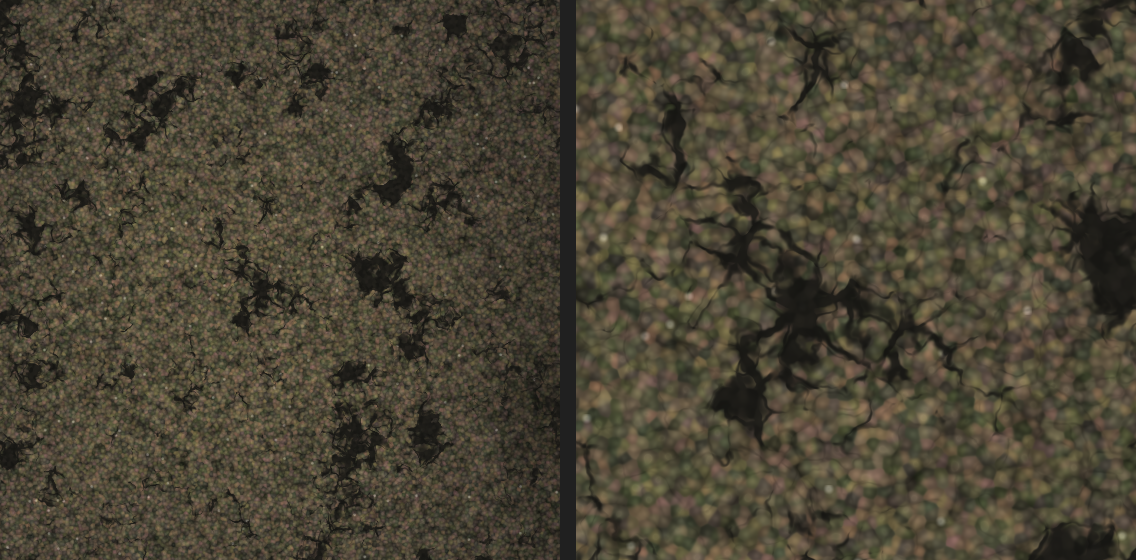
Left, the full canvas; right, a detail of the centre.
This texture is drawn by a Shadertoy shader. Its source:

```glsl
#define GRAINS 170.0        // sand grains across the canvas
#define CLUMPS 30.0         // crumbs across the canvas
#define PIT_SCALE 21.0      // frequency of the dark pits
#define PIT_LEVEL 0.61      // higher means fewer pits
#define GRAIN_CONTRAST 0.58
#define GRAIN_TINT 0.20
#define WARP 0.030
#define EARTH vec3(0.292, 0.266, 0.220)
#define LIT_EARTH vec3(0.372, 0.342, 0.258)
#define PIT_COLOR vec3(0.095, 0.092, 0.080)

vec3 hash3(vec2 p) {
    vec3 q = fract(vec3(p.xyx) * vec3(0.1031, 0.1030, 0.0973));
    q += dot(q, q.yxz + 33.33);
    return fract((q.xxy + q.yzz) * q.zyx);
}

float valueNoise(vec2 p) {
    vec2 i = floor(p), f = fract(p);
    f = f * f * (3.0 - 2.0 * f);
    float low = mix(hash3(i).x, hash3(i + vec2(1, 0)).x, f.x);
    float high = mix(hash3(i + vec2(0, 1)).x, hash3(i + vec2(1, 1)).x, f.x);
    return mix(low, high, f.y);
}

float fbm(vec2 p) {
    float sum = 0.0, amp = 0.533;
    for (int i = 0; i < 4; i++) {
        sum += amp * valueNoise(p);
        p = mat2(1.6, 1.2, -1.2, 1.6) * p + 11.7;
        amp *= 0.5;
    }
    return sum;
}

// Distances to the nearest and second nearest cell centre
vec2 cellDistances(vec2 p) {
    vec2 cell = floor(p), d = vec2(8.0);
    for (int y = -1; y <= 1; y++)
    for (int x = -1; x <= 1; x++) {
        vec2 id = cell + vec2(x, y);
        float r = length(id + hash3(id).xy - p);
        d = r < d.x ? vec2(r, d.x) : vec2(d.x, min(d.y, r));
    }
    return d;
}

// Softly blended grains: rgb is a random tint, a is the coverage
vec4 softGrains(vec2 p) {
    vec2 cell = floor(p);
    vec3 tint = vec3(0.0);
    float total = 0.0;
    for (int y = -1; y <= 1; y++)
    for (int x = -1; x <= 1; x++) {
        vec2 id = cell + vec2(x, y);
        vec2 d = id + hash3(id).xy - p;
        float w = exp(-6.0 * dot(d, d));
        tint += w * hash3(id + 57.0);
        total += w;
    }
    return vec4(tint / total, min(total, 1.3));
}

// Rare pale grains
float paleSpecks(vec2 p) {
    vec2 id = floor(p);
    vec3 h = hash3(id + 211.0);
    float d = length(fract(p) - 0.3 - 0.4 * h.xy);
    return step(0.988, h.z) * (1.0 - smoothstep(0.1, 0.45, d));
}

void mainImage(out vec4 fragColor, in vec2 fragCoord) {
    vec2 uv = fragCoord / iResolution.xy;
    vec2 warp = vec2(fbm(uv * 40.0), fbm(uv * 40.0 + 70.0)) - 0.5;
    vec2 soil = uv + WARP * warp;

    // Broad lighting: warm glow left of centre, dim right edge, soft smudge
    float glow = exp(-3.2 * dot(uv - vec2(0.38, 0.44), uv - vec2(0.38, 0.44)));
    float rightEdge = smoothstep(0.68, 1.0, uv.x);
    vec2 smudge = (uv - vec2(0.96, 0.26)) / vec2(0.06, 0.11);
    float light = 1.0 - 0.15 * rightEdge - 0.18 * exp(-dot(smudge, smudge));
    vec3 color = mix(EARTH, LIT_EARTH, glow) * light;

    // Grains and crumbs
    vec4 grain = softGrains(uv * GRAINS);
    vec2 crumb = cellDistances(soil * CLUMPS);
    vec2 smallCrumb = cellDistances(soil * CLUMPS * 2.1 + 9.0);
    float tone = 1.0 + GRAIN_CONTRAST * (grain.x - 0.5) + 0.22 * (grain.a - 0.9);
    tone += 0.22 * (0.45 - crumb.x) + 0.24 * (0.45 - smallCrumb.x);
    tone += 0.45 * (fbm(uv * 55.0 + 31.0) - 0.5);
    color *= tone * (1.0 + GRAIN_TINT * (grain.rgb - dot(grain.rgb, vec3(1.0 / 3.0))));
    color += 0.22 * paleSpecks(uv * GRAINS * 0.7);

    // Crevices between crumbs open into pits where the soil is loose
    float loose = smoothstep(0.32, 0.66, fbm(uv * 4.5 + 3.0));
    loose *= 1.0 - 0.6 * rightEdge * smoothstep(0.15, 0.35, uv.y);
    float crevice = 1.0 - smoothstep(0.0, 0.24, crumb.y - crumb.x);
    float fineCrevice = 1.0 - smoothstep(0.0, 0.28, smallCrumb.y - smallCrumb.x);
    float depth = fbm(soil * PIT_SCALE + 5.0) + 0.13 * crevice
                + 0.06 * fineCrevice + 0.20 * (loose - 0.65);
    float pit = smoothstep(PIT_LEVEL, PIT_LEVEL + 0.17, depth);
    color *= 1.0 - 0.14 * fineCrevice * (0.4 + 0.6 * loose);
    color = mix(color, PIT_COLOR * (0.8 + 0.4 * grain.x), 0.93 * pit);

    fragColor = vec4(color, 1.0);
}
```
